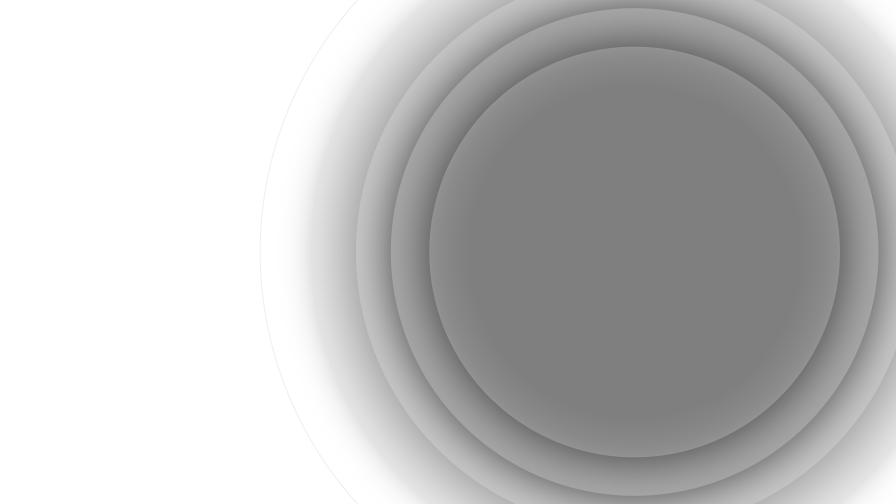
This background is drawn by a Shadertoy shader. Its source:

```glsl
// Concentric grey discs stacked on white, each casting a soft shadow outward.
// Every layer fades from a light rim to the shadow of the next disc inside it;
// layers are painted from the largest to the smallest with smoothed edges.

#define CENTER vec2(0.7083, 0.5)  // fraction of the canvas
#define BACKGROUND 1.0
#define LINE_GREY 0.94            // hairline around the largest disc
#define LINE_WIDTH 0.0022         // in canvas heights
#define LAYERS 5

// Radii in canvas heights; the last one ends the fade inside the core disc.
const float radius[LAYERS + 1] = float[](0.743, 0.641, 0.553, 0.4838, 0.4074, 0.326);
// Grey at the outer rim, grey at the inner end, and curve of the fade.
const float rimGrey[LAYERS] = float[](1.0, 0.89, 0.76, 0.64, 0.58);
const float shadowGrey[LAYERS] = float[](0.885, 0.70, 0.53, 0.45, 0.497);
const float fadeCurve[LAYERS] = float[](3.6, 1.2, 1.5, 1.5, 0.6);

void mainImage(out vec4 fragColor, in vec2 fragCoord)
{
    float pixel = 1.0 / iResolution.y;
    float dist = length(fragCoord - CENTER * iResolution.xy) * pixel;

    // Paint the discs from the outside in
    float grey = BACKGROUND;
    for (int i = 0; i < LAYERS; i++) {
        float depth = clamp((radius[i] - dist) / (radius[i] - radius[i + 1]), 0.0, 1.0);
        float layerGrey = mix(rimGrey[i], shadowGrey[i], pow(depth, fadeCurve[i]));
        float inside = clamp((radius[i] - dist) / pixel + 0.5, 0.0, 1.0);
        grey = mix(grey, layerGrey, inside);
    }

    // Faint outline of the largest disc
    float offset = abs(dist - radius[0]) - 0.5 * LINE_WIDTH;
    float outline = clamp(0.5 - offset / pixel, 0.0, 1.0);
    grey = mix(grey, LINE_GREY, outline);

    fragColor = vec4(vec3(grey), 1.0);
}
```
